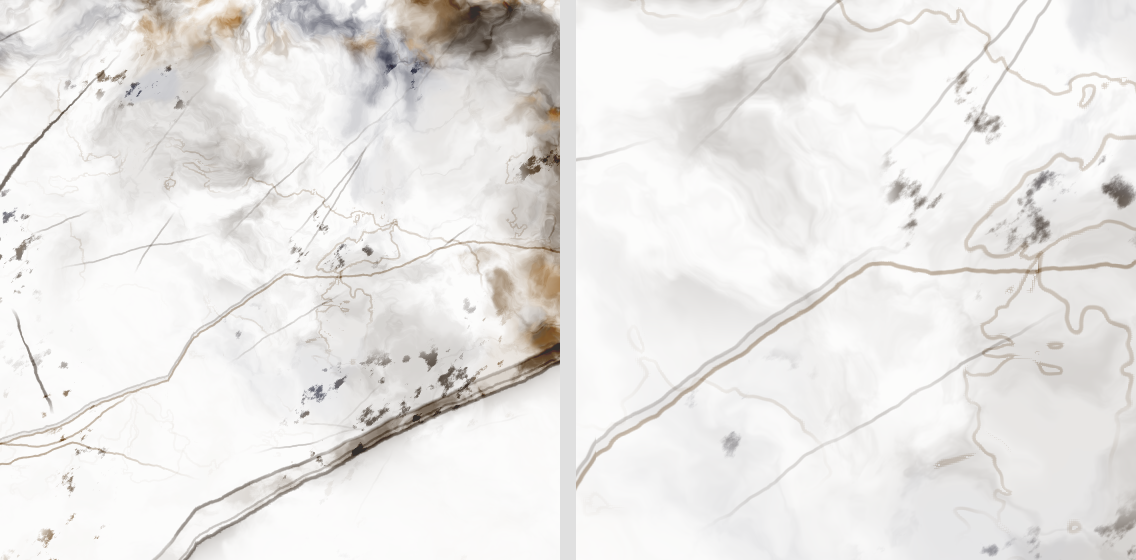
Left: the whole. Right: its middle third, enlarged.
Reproduce this texture procedurally as a WebGL 2 fragment shader.

```glsl
#version 300 es
precision highp float;
uniform vec2 u_resolution;
out vec4 fragColor;

#define BASE_WHITE vec3(0.988, 0.987, 0.985)
#define GREY_INK vec3(0.94, 1.0, 1.05)
#define COOL_INK vec3(1.03, 1.02, 0.93)
#define TAN_INK vec3(0.8, 1.0, 1.22)
#define RUST_INK vec3(0.58, 1.0, 1.5)
#define WARP 0.22
#define JAG 0.032
#define GAIN 0.55
#define STAIN_DARK 0.46
#define CLOUD_DARK 0.085
#define CRACKS 18

float hash(vec2 p) {
  vec3 q = fract(p.xyx * 0.1031);
  q += dot(q, q.yzx + 33.33);
  return fract((q.x + q.y) * q.z);
}

float noise(vec2 p) {
  vec2 i = floor(p), f = fract(p);
  f = f * f * (3.0 - 2.0 * f);
  return mix(mix(hash(i), hash(i + vec2(1, 0)), f.x),
             mix(hash(i + vec2(0, 1)), hash(i + vec2(1, 1)), f.x), f.y);
}

float fbm(vec2 p) {
  float sum = 0.0, total = 0.0, amp = 1.0;
  for (int i = 0; i < 6; i++) {
    sum += amp * noise(p + 40.0);
    total += amp;
    amp *= GAIN;
    p = mat2(1.6, 1.2, -1.2, 1.6) * p + 7.3;
  }
  return sum / total;
}

vec2 fbm2(vec2 p) { return vec2(fbm(p), fbm(p + 17.0)) - 0.5; }

float ramp(float a, float b, float x) { return clamp((x - a) / (b - a), 0.0, 1.0); }

// Line along the zero set of f, half width in canvas units
float stroke(float f, float width) {
  float slope = length(vec2(dFdx(f), dFdy(f))) * u_resolution.y;
  return 1.0 - smoothstep(width * 0.4, width + 1.0 / u_resolution.y, abs(f) / max(slope, 0.001));
}

float blob(vec2 p, float x, float y, float rx, float ry) {
  return 1.0 - smoothstep(0.6, 1.15, length((p - vec2(x, y)) / vec2(rx, ry)));
}

float goldenPath(float x) {
  return 0.205 + 0.115 * ramp(0.0, 0.3, x) + 0.075 * ramp(0.3, 0.345, x)
       + 0.11 * ramp(0.345, 0.51, x) + 0.065 * smoothstep(0.64, 0.85, x) - 0.02 * ramp(0.85, 1.0, x);
}

void main() {
  vec2 p = gl_FragCoord.xy / u_resolution.y;
  vec2 bend = fbm2(p * 4.0);
  vec2 q = p + WARP * bend;
  vec2 edgy = p + 0.16 * bend + 0.05 * fbm2(p * 18.0);
  float jag = JAG * (fbm(p * 9.0 + 5.0) - 0.5);
  float cloud = fbm(q * 6.0 + 11.0), fine = fbm(q * 17.0 + 23.0);
  float ridge = 1.0 - abs(2.0 * fbm(q * 12.0 + 61.0) - 1.0);

  // Regions: stained top and right, clouded middle, clean lower corner
  vec2 drift = p + 0.4 * fbm2(q * 5.0 + 2.0);
  float right = smoothstep(0.86, 1.05, drift.x) * smoothstep(0.33, 0.42, p.y);
  float stain = max(smoothstep(0.8, 1.0, drift.y), 0.85 * right);
  float middle = smoothstep(0.0, 0.33, 0.8 * p.x + 0.9 * p.y - 0.55 + 0.5 * (cloud - 0.5));
  float upper = p.y - 0.46 * p.x + 0.073 + 0.7 * max(0.0, 0.35 - p.x) + 0.7 * jag;
  float lower = upper + mix(0.06, 0.032, smoothstep(0.35, 0.65, p.x)) + 0.3 * jag;
  float above = smoothstep(-0.004, 0.004, lower);

  // Clouds, mottling and a grey arc
  float dark = 0.012 * smoothstep(0.45, 0.7, fine);
  dark += middle * (CLOUD_DARK * smoothstep(0.38, 0.66, cloud) + 0.06 * smoothstep(0.45, 0.68, fine));
  dark += 0.035 * middle * smoothstep(0.9, 1.0, ridge);
  float arc = (length(edgy - vec2(0.27, 0.59)) - 0.2) / 0.04;
  dark += 0.18 * exp(-arc * arc) * smoothstep(0.28, 0.42, p.x) * ramp(0.46, 0.54, p.y) * ramp(0.42, 0.65, fine);

  // Heavy stains, dark cores, flat cool patches
  dark += stain * (0.06 + STAIN_DARK * smoothstep(0.32, 0.72, 0.5 * (cloud + fine)));
  dark += stain * 0.16 * (smoothstep(0.82, 1.0, ridge) - 0.45);
  float cores = blob(edgy, 0.68, 0.9, 0.07, 0.08) + blob(edgy, 0.89, 0.93, 0.09, 0.07)
              + blob(edgy, 0.01, 0.93, 0.1, 0.06) + blob(edgy, 1.0, 0.43, 0.04, 0.07);
  float brown = blob(edgy, 0.92, 0.49, 0.03, 0.03) + blob(edgy, 0.85, 0.53, 0.05, 0.025);
  dark += (0.26 * cores + 0.28 * brown) * smoothstep(0.25, 0.65, fine);
  float patches = blob(edgy, 0.3, 0.825, 0.06, 0.03) + 0.45 * blob(edgy, 0.71, 0.7, 0.07, 0.06);
  dark = mix(dark, 0.19, 0.75 * patches);

  // Sparse flecks
  float fleck = smoothstep(0.62, 0.76, fbm(vec2(p.x + p.y, 1.6 * (p.y - p.x)) * 24.0));
  dark += 0.5 * fleck * smoothstep(0.62, 0.78, noise(p * 7.0 + 4.0));
  dark = max(dark, 0.0) * mix(0.1, 1.0, above);

  // Ink hue
  vec3 tint = mix(COOL_INK, GREY_INK, smoothstep(0.36, 0.5, fbm(q * 3.0 + 50.0)));
  tint = mix(tint, TAN_INK, max(min(brown, 1.0), ramp(0.47, 0.62, fbm(q * 4.0 + 31.0)) * (1.0 - 0.7 * min(cores, 1.0))));
  tint = mix(tint, RUST_INK, 0.8 * smoothstep(0.57, 0.68, fbm(q * 8.0 + 77.0)) * stain);
  vec3 ink = dark * mix(tint, COOL_INK, patches);

  // Wandering veins and straight hairline cracks
  float broken = smoothstep(0.42, 0.6, fbm(p * 5.0 + 90.0));
  float veins = stroke(fbm(q * 2.5 + 13.0) - 0.5, 0.0014) + stroke(fbm(q * 3.5 + 43.0) - 0.52, 0.001);
  ink += 0.15 * veins * broken * above * max(middle, 0.15) * TAN_INK;
  float hairs = 0.0;
  for (int i = 0; i < CRACKS; i++) {
    vec2 seed = vec2(i, 3);
    float angle = mix(-0.5, 1.1, sqrt(hash(seed))), reach = mix(0.05, 0.16, hash(seed + 80.0));
    vec2 along = vec2(cos(angle), sin(angle)), r = p - vec2(hash(seed + 20.0), hash(seed + 50.0));
    float fade = 1.0 - smoothstep(0.4 * reach, reach, abs(dot(r, along)));
    hairs += fade * stroke(dot(r, vec2(-along.y, along.x)) + 0.7 * jag, 0.0009);
  }
  ink += 0.2 * hairs * mix(0.3, 1.0, broken) * mix(0.25, 1.0, above) * GREY_INK;

  // Golden double vein with side branches
  float gold = p.y - goldenPath(p.x) + jag;
  float twin = 1.0 - smoothstep(0.46, 0.54, p.x);
  float strand = gold + 0.03 * sin(ramp(0.0, 0.24, p.x) * 3.14159);
  float branch = p.y - 0.21 + 0.3 * abs(p.x - 0.13) + jag;
  ink += twin * (0.15 * stroke(gold - 0.008, 0.0011) + 0.05 * stroke(gold - 0.004, 0.004)) * GREY_INK;
  ink += (0.25 * stroke(gold, 0.0013) + 0.26 * stroke(strand, 0.0012) * ramp(0.25, 0.2, p.x)
        + 0.3 * stroke(branch, 0.0012) * ramp(0.36, 0.12, p.x)) * TAN_INK;

  // Dark cracks on the left
  float crack = p.y - 0.664 - 1.35 * p.x + p.x * p.x + 1.5 * jag;
  float splinter = p.x - 0.218 + 0.45 * p.y + jag;
  ink += 0.55 * stroke(crack, mix(0.0038, 0.001, ramp(0.03, 0.12, p.x))) * ramp(0.22, 0.12, p.x) * GREY_INK;
  ink += 0.45 * ramp(0.26, 0.29, p.y) * ramp(0.45, 0.42, p.y) * stroke(splinter, 0.0045 * noise(p * 28.0)) * GREY_INK;

  // Diagonal fault: filled band, dark rims, faint shadow below
  float band = above * (1.0 - smoothstep(-0.003, 0.003, upper)) * mix(0.04, 0.3, ramp(0.38, 0.85, p.x));
  ink += band * (0.25 + 1.4 * smoothstep(0.35, 0.65, fine)) * mix(GREY_INK, TAN_INK, 0.4);
  float rims = 0.32 * stroke(upper, 0.0028) * mix(0.6, 1.2, broken) + 0.36 * stroke(lower, 0.003);
  float shadow = (1.0 - above) * exp(min(lower, 0.0) * 38.0) * smoothstep(0.4, 0.62, cloud);
  ink += (rims + 0.2 * stroke(lower - 0.011, 0.0016) + 0.22 * shadow) * GREY_INK;

  fragColor = vec4(max(BASE_WHITE - ink, vec3(0.2, 0.18, 0.17)), 1.0);
}
```
